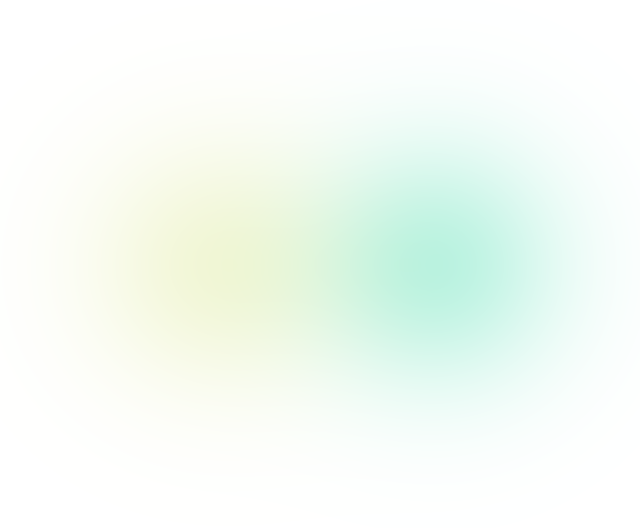
A Shadertoy shader for this background:

```glsl
// Two soft glows, pale yellow on the left and mint on the right, on white.
// Each glow is an elliptical Gaussian that absorbs part of the white light;
// where they overlap the absorptions add up to a light green.

// Gaussian falloff: 1 at the center, spread is the standard deviation per axis
float glow(vec2 p, vec2 center, vec2 spread) {
    vec2 d = (p - center) / spread;
    return exp(-0.5 * dot(d, d));
}

void mainImage(out vec4 fragColor, in vec2 fragCoord) {
    // Centered coordinates in units of the canvas height
    vec2 p = (fragCoord - 0.5 * iResolution.xy) / iResolution.y;

    float yellow = glow(p, vec2(-0.188, -0.002), vec2(0.174, 0.166));
    float mint = glow(p, vec2(0.226, -0.002), vec2(0.163, 0.162));

    // Subtract the light each glow absorbs from white
    vec3 color = vec3(1.0);
    color -= yellow * vec3(0.050, 0.034, 0.162);
    color -= mint * vec3(0.268, 0.049, 0.115);

    fragColor = vec4(color, 1.0);
}
```
